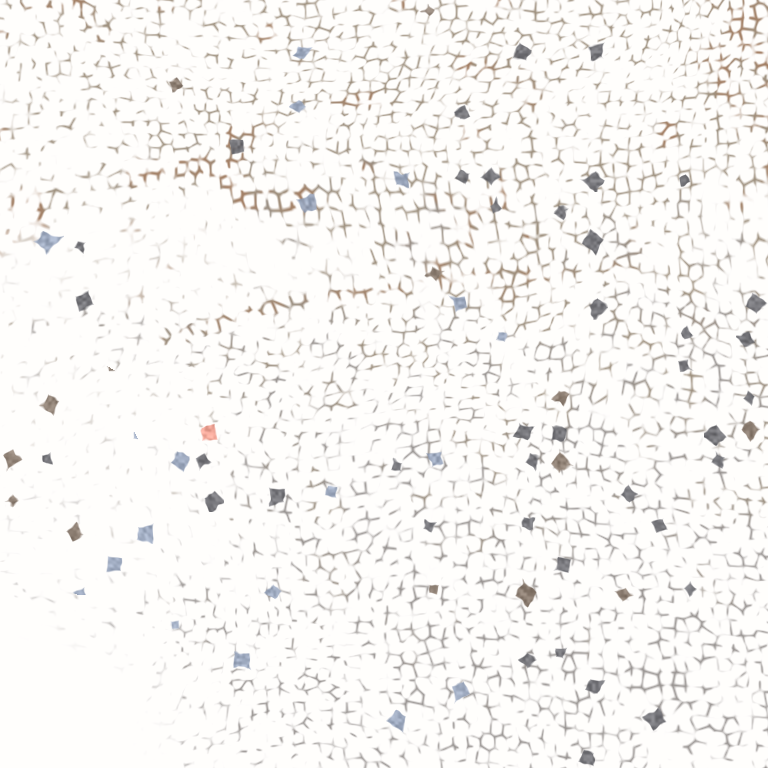
Write a WebGL 1 fragment shader that draws this texture.

```glsl
precision highp float;
// Overexposed mosaic: warped Voronoi tiles in white with faint, broken joints.
// Glare bleaches the left side, rust stains darken some upper joints, and
// scattered skewed squares give the slate, blue, brown and coral tiles.
uniform vec2 u_resolution;

const float TILES = 58.0;
const float ACCENTS = 24.0;

float hash(vec2 p) {
  vec3 a = fract(vec3(p.xyx) * 0.1031);
  a += dot(a, a.yzx + 33.33);
  return fract((a.x + a.y) * a.z);
}

vec2 hash2(vec2 p) {
  return vec2(hash(p), hash(p + 57.3));
}

float noise(vec2 p) {
  vec2 i = floor(p), f = fract(p);
  f = f * f * (3.0 - 2.0 * f);
  return mix(mix(hash(i), hash(i + vec2(1.0, 0.0)), f.x),
             mix(hash(i + vec2(0.0, 1.0)), hash(i + 1.0), f.x), f.y);
}

vec2 tileCentre(vec2 cell) {
  return cell + 0.5 + 0.62 * (hash2(cell) - 0.5);
}

// Distance to the nearest joint, slightly filled in at the corners.
float jointDistance(vec2 q) {
  vec2 base = floor(q), home = base;
  float nearest = 9.0;
  for (int y = -1; y <= 1; y++)
    for (int x = -1; x <= 1; x++) {
      vec2 cell = base + vec2(float(x), float(y));
      vec2 r = tileCentre(cell) - q;
      if (dot(r, r) < nearest) {
        nearest = dot(r, r);
        home = cell;
      }
    }
  vec2 a = tileCentre(home) - q;
  float sum = 0.0;
  for (int y = -2; y <= 2; y++)
    for (int x = -2; x <= 2; x++) {
      vec2 b = tileCentre(home + vec2(float(x), float(y))) - q;
      vec2 across = b - a;
      if (dot(across, across) > 0.0001)
        sum += exp(-18.0 * dot(0.5 * (a + b), normalize(across)));
    }
  return -log(sum) / 18.0;
}

// Soft elliptical patch, 1 in the middle and 0 outside.
float patchAt(vec2 p, vec2 centre, vec2 radius) {
  return 1.0 - smoothstep(0.6, 1.25, length((p - centre) / radius));
}

void main() {
  vec2 p = gl_FragCoord.xy / u_resolution.y;
  float pixel = 1.0 / u_resolution.y;
  vec2 bend = vec2(noise(p * 5.0), noise(p * 5.0 + 31.0)) - 0.5;
  vec2 q = TILES * (p + 0.055 * bend) + 100.0;
  float d = jointDistance(q);

  // Rust: small clumps in the upper half, the far corner and a rising streak.
  float clump = smoothstep(0.68, 0.9, noise(p * 23.0 + 8.0));
  float stain = clump * smoothstep(0.55, 0.68, p.y);
  float corner = patchAt(p, vec2(1.0, 0.93), vec2(0.11, 0.12));
  stain = max(stain, corner * smoothstep(0.2, 0.7, noise(p * 30.0)));
  float rise = abs(p.y - 0.535 - 0.15 * p.x - 0.04 * bend.y);
  float streak = 1.0 - smoothstep(0.004, 0.016, rise);
  streak *= smoothstep(0.12, 0.25, p.x) * (1.0 - smoothstep(0.7, 0.78, p.x));
  stain = max(stain, 0.7 * streak);

  // Glare: a blank lower left corner and pale bands on the left.
  vec2 ragged = p + 0.08 * bend;
  float blank = patchAt(ragged, vec2(0.0), vec2(0.3, 0.22));
  float exposure = mix(0.5, 1.0, smoothstep(0.1, 0.7, p.x + 0.3 * p.y));
  exposure *= 1.0 - 0.7 * patchAt(ragged, vec2(0.12, 0.65), vec2(0.38, 0.07));
  exposure *= 1.0 - 0.65 * patchAt(ragged, vec2(0.1, 0.38), vec2(0.28, 0.18));
  exposure = max(exposure * (1.0 - blank), 0.9 * streak);

  // Joints come and go along their length.
  float gap = noise(q * 1.9 + 17.0);
  float width = 0.06 * (gap - 0.5) + 0.05 * stain;
  float soft = max(0.15, 1.2 * pixel * TILES);
  float joint = 1.0 - smoothstep(width - 0.07, width + soft, d);
  joint *= smoothstep(0.36, 0.8, gap + 0.4 * (exposure - 1.0) + 0.2 * stain);
  joint *= smoothstep(0.0, 0.4, exposure);
  float warm = smoothstep(0.25, 0.75, p.y + 0.6 * (noise(q * 0.6) - 0.5));
  vec3 jointColor = mix(vec3(0.53, 0.51, 0.5), vec3(0.56, 0.5, 0.42), warm);
  float rust = stain * smoothstep(0.1, 0.6, noise(q * 0.9));
  jointColor = mix(jointColor, vec3(0.58, 0.42, 0.3), rust);
  vec3 color = mix(vec3(1.0, 0.995, 0.99), jointColor, joint * 0.85);

  // Accent tiles, commonest at the lower right and the left edge.
  vec2 cell = floor(p * ACCENTS);
  vec2 jitter = 0.35 * (hash2(cell + 71.0) - 0.5);
  vec2 r = (fract(p * ACCENTS) - 0.5 - jitter) / ACCENTS;
  float angle = 6.28 * hash(cell + 19.0);
  r = mat2(cos(angle), sin(angle), -sin(angle), cos(angle)) * r;
  vec2 skew = hash2(cell + 133.0) - 0.5;
  r.x += 0.5 * skew.x * r.y;
  float size = mix(0.0055, 0.011, hash(cell + 301.0));
  float edge = max(abs(r.x) * (1.0 + 50.0 * skew.y * r.y), abs(r.y)) - size;
  edge += 0.004 * (noise(q * 2.5) - 0.5);
  float lowerRight = smoothstep(0.5, 0.75, p.x) * (1.0 - smoothstep(0.5, 0.75, p.y));
  float leftEdge = patchAt(p, vec2(0.08, 0.38), vec2(0.16, 0.18));
  float chance = 0.085 + 0.13 * lowerRight + 0.15 * leftEdge;
  float chosen = step(hash(cell + 211.0), chance * (1.0 - blank));
  float kind = hash(cell + 401.0);
  float blueShare = 0.4 * (1.0 - smoothstep(0.55, 0.75, p.x));
  vec3 tint = mix(vec3(0.43, 0.43, 0.45), vec3(0.6, 0.65, 0.74), step(kind, blueShare));
  tint = mix(tint, vec3(0.53, 0.47, 0.42), step(0.78 - 0.3 * leftEdge, kind));
  tint = mix(tint, vec3(0.94, 0.63, 0.57), step(0.97, kind));
  tint += 0.2 * (noise(q * 4.0) - 0.5);
  float inside = 1.0 - smoothstep(-0.7, 0.7, edge / max(pixel, 0.002));
  color = mix(color, tint, chosen * inside * 0.93);

  gl_FragColor = vec4(color, 1.0);
}
```
